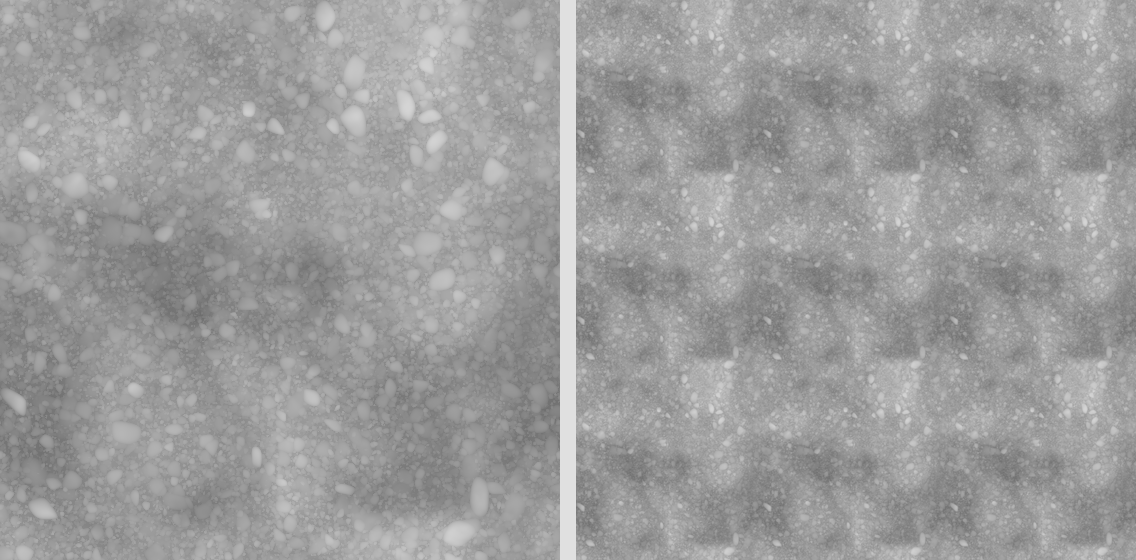
Left, the tile; right, the same tile 3 across and 3 down.
Reproduce this texture procedurally as a three.js fragment shader.

```glsl
varying vec2 vUv;

float hash(vec2 p) {
  return fract(sin(dot(p, vec2(127.1, 311.7))) * 43758.5453);
}

vec2 hash2(vec2 p) {
  return vec2(hash(p), hash(p + 37.4));
}

// Value noise that wraps after a whole number of cells
float wrapNoise(vec2 uv, float cells) {
  vec2 p = uv * cells;
  vec2 i = floor(p);
  vec2 f = fract(p);
  f = f * f * f * (f * (f * 6.0 - 15.0) + 10.0);
  vec2 a = mod(i, cells) + cells * 3.0;
  vec2 b = mod(i + 1.0, cells) + cells * 3.0;
  return mix(mix(hash(a), hash(vec2(b.x, a.y)), f.x),
             mix(hash(vec2(a.x, b.y)), hash(b), f.x), f.y);
}

float wrapFbm(vec2 uv, float cells) {
  float sum = 0.0;
  float weight = 0.43;
  for (int i = 0; i < 5; i++) {
    sum += weight * wrapNoise(uv, cells);
    cells *= 2.0;
    weight *= 0.6;
  }
  return sum;
}

// Height of one pebble: a stretched disc, trimmed by three rounded facets
float pebble(vec2 offset, vec2 seed, float radius) {
  float turn = 6.2832 * hash(seed + 5.3);
  float c = cos(turn);
  float s = sin(turn);
  float stretch = mix(1.0, 1.35, hash(seed + 8.1));
  vec2 q = mat2(c, -s, s, c) * offset / radius;
  q *= vec2(1.0 / stretch, stretch);
  float r2 = dot(q, q);
  if (r2 > 1.0) return 0.0;
  float d6 = r2 * r2 * r2;
  for (int j = 0; j < 3; j++) {
    float h = hash(seed + 11.7 + float(j) * 3.1);
    float angle = 2.094 * float(j) + 1.6 * h;
    float facet = max(dot(q, vec2(cos(angle), sin(angle))), 0.0);
    d6 += pow(facet * (1.0 + 0.45 * h), 6.0);
  }
  float tilt = 1.0 + 0.25 * dot(q, hash2(seed + 23.9) * 2.0 - 1.0);
  return tilt * sqrt(max(1.0 - sqrt(d6), 0.0));
}

// Highest pebble of one size class; share is the part of cells that hold one
float pebbleLayer(vec2 uv, float cells, float share, float lift) {
  vec2 p = uv * cells;
  vec2 home = floor(p);
  float height = 0.0;
  for (int y = -1; y <= 1; y++) {
    for (int x = -1; x <= 1; x++) {
      vec2 cell = home + vec2(float(x), float(y));
      vec2 seed = mod(cell, cells) + cells * 1.37;
      if (hash(seed + 2.9) > share) continue;
      float size = hash(seed + 17.3);
      float rise = hash(seed + 29.6);
      float top = lift * (0.25 + 0.75 * rise * mix(rise, 1.0, 0.4));
      vec2 offset = p - cell - hash2(seed);
      height = max(height, top * pebble(offset, seed, mix(0.28, 0.6, size)));
    }
  }
  return height;
}

void main() {
  // Warped clouds of dark hollows and pale dust
  vec2 warp = vec2(wrapNoise(vUv, 5.0), wrapNoise(vUv + 0.37, 6.0)) - 0.5;
  vec2 soil = vUv + 0.1 * warp;
  float cloud = wrapFbm(soil, 4.0);
  float dust = wrapFbm(soil + 0.61, 7.0);
  float ground = 0.568 + 0.4 * (cloud - 0.5);

  // Pebbles from large and rare to fine and dense
  float gravel = 0.0;
  for (int k = 0; k < 5; k++) {
    float t = float(k) / 4.0;
    float cells = floor(20.0 * pow(1.65, float(k)));
    float lift = mix(0.21, 0.075, sqrt(t));
    gravel = max(gravel, pebbleLayer(vUv, cells, mix(0.2, 1.0, sqrt(t)), lift));
  }

  float grey = ground + gravel * mix(0.6, 1.35, dust);
  gl_FragColor = vec4(vec3(grey), 1.0);
}
```
